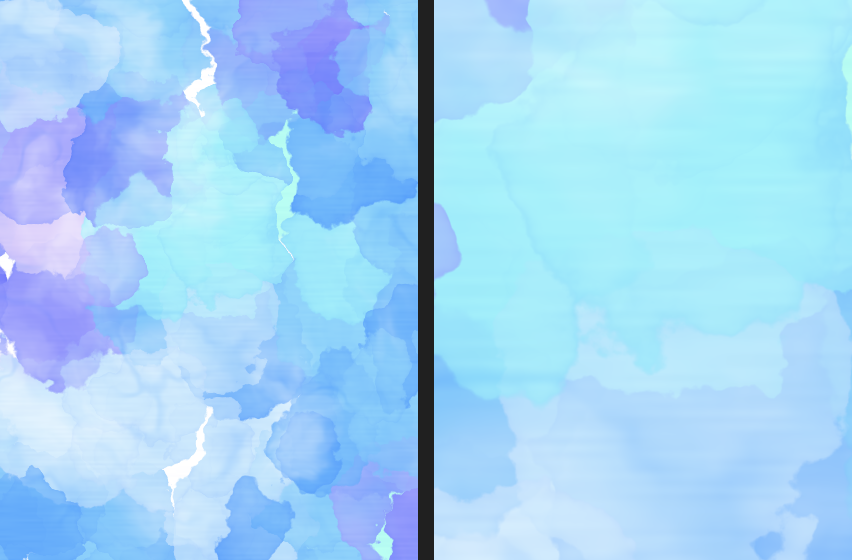
Left, the full canvas; right, a detail of the centre.
This background is drawn by a WebGL 1 fragment shader. Its source:

```glsl
precision highp float;

uniform vec2 u_resolution;

const vec3 PAPER = vec3(1.0);
const vec3 MINT = vec3(0.72, 0.99, 0.95);
const vec3 PALE = vec3(0.80, 0.91, 0.99);
const vec3 SKY = vec3(0.56, 0.82, 0.98);
const vec3 AZURE = vec3(0.38, 0.66, 0.98);
const vec3 AQUA = vec3(0.64, 0.94, 0.98);
const vec3 LILAC = vec3(0.69, 0.69, 0.99);
const vec3 VIOLET = vec3(0.43, 0.46, 0.98);
const vec3 BLUSH = vec3(0.85, 0.80, 0.98);

vec2 hash2(vec2 p) {
  vec3 q = fract(p.xyx * vec3(0.1031, 0.1030, 0.0973));
  q += dot(q, q.yzx + 33.33);
  return fract((q.xx + q.yz) * q.zy);
}

float noise(vec2 p) {
  vec2 cell = floor(p);
  vec2 f = fract(p);
  f = f * f * (3.0 - 2.0 * f);
  float low = mix(hash2(cell).x, hash2(cell + vec2(1.0, 0.0)).x, f.x);
  float high = mix(hash2(cell + vec2(0.0, 1.0)).x, hash2(cell + 1.0).x, f.x);
  return mix(low, high, f.y);
}

float fbm(vec2 p) {
  float sum = 0.0;
  float amplitude = 0.5;
  for (int i = 0; i < 5; i++) {
    sum += amplitude * noise(p);
    p = mat2(1.6, 1.2, -1.2, 1.6) * p + 7.3;
    amplitude *= 0.5;
  }
  return sum;
}

vec2 fbm2(vec2 p) {
  return vec2(fbm(p), fbm(p + 41.7)) - 0.48;
}

// Soft elliptical region, 1 at its centre
float region(vec2 p, vec2 centre, vec2 radius) {
  vec2 d = (p - centre) / radius;
  return exp(-dot(d, d));
}

// Pigment found around a place, varied by a random tone
vec3 pigment(vec2 p, float tone) {
  float shift = (tone - 0.5) * 0.4;
  float aqua = region(p, vec2(0.36, 0.64), vec2(0.12, 0.26))
             + 0.7 * region(p, vec2(0.66, 0.55), vec2(0.07, 0.10));
  float pale = region(p, vec2(0.38, 0.24), vec2(0.20, 0.21))
             + region(p, vec2(0.13, 0.28), vec2(0.17, 0.08))
             + region(p, vec2(0.03, 0.96), vec2(0.11, 0.12))
             + region(p, vec2(0.62, 0.84), vec2(0.06, 0.09));
  float violet = region(p, vec2(0.07, 0.59), vec2(0.20, 0.30))
               + region(p, vec2(0.53, 0.98), vec2(0.20, 0.13))
               + region(p, vec2(0.76, 0.10), vec2(0.09, 0.14));
  float blush = region(p, vec2(0.09, 0.63), vec2(0.13, 0.08));

  vec3 color = mix(AZURE, SKY, smoothstep(0.1, 0.55, tone));
  color = mix(color, AQUA, smoothstep(0.35, 0.55, aqua + shift));
  color = mix(color, PALE, smoothstep(0.35, 0.55, pale + shift));
  color = mix(color, mix(VIOLET, LILAC, tone), smoothstep(0.38, 0.52, violet - shift * 0.5));
  return mix(color, BLUSH, smoothstep(0.4, 0.8, blush + shift));
}

// Paints one layer of ragged blobs over color and returns its coverage
float paintBlobs(inout vec3 color, vec2 p, float size, float radius,
                 float density, float opacity, float depth, float seed) {
  vec2 warped = p + 0.13 * fbm2(p * 5.0 + seed) + 0.065 * fbm2(p * 17.0 + seed)
              + 0.018 * fbm2(p * 60.0 + seed);
  vec2 home = floor(warped / size);
  float bleed = 0.6 + 0.9 * fbm(p * 10.0 + seed * 2.0);
  float covered = 0.0;
  for (int j = -1; j <= 1; j++) {
    for (int i = -1; i <= 1; i++) {
      vec2 cell = home + vec2(float(i), float(j));
      vec2 jitter = hash2(cell + seed);
      vec2 traits = hash2(cell + seed + 57.0);
      vec2 centre = (cell + 0.5 + 0.55 * (jitter - 0.5)) * size;
      vec2 stretch = vec2(0.95, 1.08) + 0.2 * (jitter.yx - 0.5);
      float reach = size * radius * (0.85 + 0.3 * traits.y);
      float inside = reach - length((warped - centre) / stretch);
      float softness = mix(0.0012, 0.0035, jitter.x);
      float shape = smoothstep(-softness, softness, inside) * step(traits.x, density);
      float rim = exp(-max(inside, 0.0) / 0.007);
      float tone = clamp(fract(traits.y * 7.0 + jitter.y) - depth, 0.0, 1.0);
      vec3 paint = pigment(centre, tone) * (1.0 - rim * vec3(0.09, 0.06, 0.0));
      color = mix(color, paint, clamp(shape * opacity * (bleed + 0.2 * rim), 0.0, 1.0));
      covered = max(covered, shape);
    }
  }
  return covered;
}

void main() {
  vec2 p = gl_FragCoord.xy / u_resolution.y;
  vec3 color = pigment(p + 0.12 * fbm2(p * 4.0), 0.6);

  // Broad washes, then smaller and deeper glazes
  float covered = paintBlobs(color, p, 0.17, 0.71, 1.0, 0.75, -0.05, 11.0);
  paintBlobs(color, p, 0.16, 0.60, 0.50, 0.62, 0.0, 29.0);
  paintBlobs(color, p, 0.12, 0.58, 0.32, 0.58, 0.15, 73.0);

  // Wet blooms lift and pool the pigment
  vec2 flow = p + 0.25 * fbm2(p * 4.0 + 5.0);
  float bloom = fbm(flow * 6.0);
  color = mix(color, PAPER, 0.42 * smoothstep(0.46, 0.78, bloom));
  color *= 1.0 - vec3(0.09, 0.05, 0.0) * smoothstep(0.45, 0.22, bloom);

  // Thin folds where drying pigment gathered
  float crease = 1.0 - abs(2.0 * noise(flow * 13.0 + 19.0) - 1.0);
  float wet = smoothstep(0.4, 0.65, fbm(p * 7.0 + 31.0));
  color *= 1.0 - vec3(0.08, 0.04, 0.0) * wet * smoothstep(0.75, 1.0, crease);

  // Bare paper between washes, partly tinted
  vec3 gap = mix(PAPER, MINT, smoothstep(0.5, 0.62, noise(p * 6.0 + 3.0)));
  color = mix(gap, color, covered);

  // Faint horizontal brush grain
  float grain = noise(p * vec2(18.0, 240.0)) - 0.5;
  color += 0.025 * grain * vec3(1.0, 0.8, 0.2);

  gl_FragColor = vec4(clamp(color, 0.0, 1.0), 1.0);
}
```
